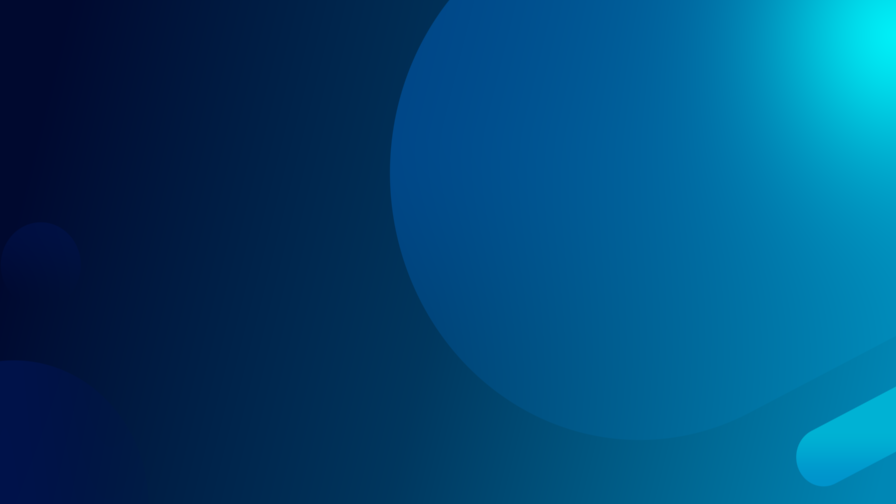
Give the GLSL for this background, as a WebGL 1 fragment shader.

```glsl
precision highp float;
// Deep blue diagonal gradient with a large tilted capsule, a cyan corner glow and soft round accents.

uniform vec2 u_resolution;

// Shapes are slightly taller than wide; distances are measured in this stretched space.
const vec2 STRETCH = vec2(1.07, 1.0);

float circleDistance(vec2 p, vec2 center, float radius) {
  return length((p - center) * STRETCH) - radius;
}

// Capsule with one round end at start, running up to the right without limit.
float rayCapsuleDistance(vec2 p, vec2 start, float radius) {
  vec2 axis = vec2(0.898, 0.44);
  vec2 q = (p - start) * STRETCH;
  return length(q - axis * max(dot(q, axis), 0.0)) - radius;
}

float coverage(float dist) {
  float pixel = 1.0 / u_resolution.y;
  return 1.0 - smoothstep(-pixel, pixel, dist);
}

void main() {
  // One unit is the canvas height.
  vec2 p = gl_FragCoord.xy / u_resolution.y;
  float diagonal = p.x + 0.25 * (1.0 - p.y);

  // Background: navy to teal to bright blue
  vec3 color = mix(vec3(0.0, 0.035, 0.185), vec3(0.0, 0.215, 0.37),
                   clamp((diagonal - 0.14) / 0.88, 0.0, 1.0));
  color = mix(color, vec3(0.0, 0.53, 0.71), clamp((diagonal - 1.02) / 0.97, 0.0, 1.0));

  // Soft discs on the left
  vec3 indigo = vec3(0.0, 0.075, 0.31);
  float upperDisc = coverage(circleDistance(p, vec2(0.081, 0.474), 0.085));
  color = mix(color, indigo, 0.55 * upperDisc * smoothstep(0.39, 0.56, p.y));
  float lowerDisc = coverage(circleDistance(p, vec2(0.028, 0.0), 0.285));
  color = mix(color, indigo, lowerDisc * mix(0.8, 0.15, smoothstep(0.0, 0.3, p.x)));

  // Large capsule, more transparent toward the bottom
  float ramp = pow(clamp((diagonal - 0.81) / 1.11, 0.0, 1.0), 1.3);
  vec3 capsuleColor = mix(vec3(0.0, 0.275, 0.53), vec3(0.0, 0.55, 0.74), ramp);
  float capsule = coverage(rayCapsuleDistance(p, vec2(1.269, 0.657), 0.53));
  color = mix(color, capsuleColor, capsule * mix(0.4, 1.0, smoothstep(0.1, 0.75, p.y)));

  // Cyan glow at the upper right
  vec2 toGlow = (p - vec2(1.778, 0.93)) * vec2(1.1, 1.0);
  float glow = exp(-11.0 * dot(toGlow, toGlow) - 1.2 * length(toGlow));
  color = mix(color, vec3(0.0, 0.94, 0.97), glow);

  // Small bright capsule at the lower right
  vec3 barColor = mix(vec3(0.0, 0.58, 0.80), vec3(0.0, 0.70, 0.83),
                      smoothstep(0.04, 0.15, p.y));
  float bar = coverage(rayCapsuleDistance(p, vec2(1.634, 0.093), 0.058));
  color = mix(color, barColor, bar);

  gl_FragColor = vec4(color, 1.0);
}
```
